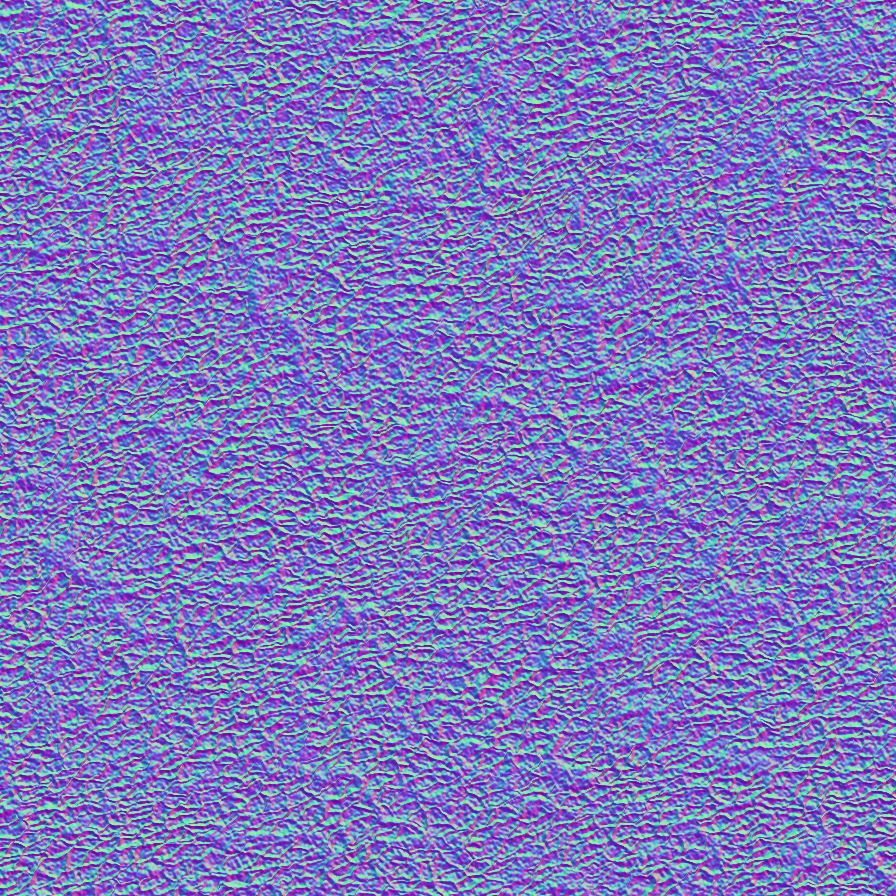
Give the GLSL for this texture map, as a WebGL 1 fragment shader.

```glsl
precision highp float;
uniform vec2 u_resolution;

#define CELLS vec2(42.0, 62.0)      // meshes across and up the canvas
#define SHEAR vec2(0.6, 0.1)        // slant of the mesh sides and rows
#define WRINKLES vec2(18.0, 52.0)   // frequency along and across the long wrinkles
#define STREAKS vec2(110.0, 220.0)  // frequency along and across the fine streaks
#define PORES 310.0                 // frequency of the finest grain
#define WIDTH 0.2                   // half width of the ridges
#define GRAIN vec2(0.4, 0.36)       // strength of streaks and pores
#define DEPTH 0.0076                // height of the relief
#define LEAN vec2(0.17, 0.2)        // extra steepness of right and upper flanks
#define TILT vec2(0.15, 0.21)       // overall slant to the lower left
#define REACH 0.001                 // half the span of the slope measurement
#define CHROMA vec3(0.68, 1.0, 0.76) // strength of each colour channel

float hash(vec2 p) {
  return fract(sin(dot(p, vec2(127.1, 311.7))) * 43758.5453);
}

vec2 hash2(vec2 p) {
  return vec2(hash(p), hash(p + 57.3));
}

// Smooth value noise from -1 to 1
float noise(vec2 p) {
  vec2 i = floor(p), f = fract(p);
  f = f * f * (3.0 - 2.0 * f);
  float low = mix(hash(i), hash(i + vec2(1.0, 0.0)), f.x);
  float high = mix(hash(i + vec2(0.0, 1.0)), hash(i + 1.0), f.x);
  return 2.0 * mix(low, high, f.y) - 1.0;
}

vec2 noise2(vec2 p) {
  return vec2(noise(p), noise(p + 31.7));
}

// Coordinates along and across a direction given in radians
vec2 turn(vec2 p, float angle) {
  float c = cos(angle), s = sin(angle);
  return vec2(c * p.x + s * p.y, c * p.y - s * p.x);
}

// Difference of the two nearest cell distances: zero on the cell borders
float borderDistance(vec2 q) {
  vec2 cell = floor(q);
  float nearest = 8.0, second = 8.0;
  for (int y = -1; y <= 1; y++) {
    for (int x = -1; x <= 1; x++) {
      vec2 id = cell + vec2(float(x), float(y));
      float d = length(id + 0.1 + 0.8 * hash2(id) - q);
      second = min(second, max(nearest, d));
      nearest = min(nearest, d);
    }
  }
  return second - nearest;
}

// Rounded thin ridge along a distance of zero
float ridge(float d) {
  return exp(-d * d / (WIDTH * WIDTH));
}

float leatherHeight(vec2 p) {
  // Wander of the folds, then small jagged steps along them
  vec2 w = p + 0.012 * noise2(p * 8.0);
  w += 0.003 * noise2(p * 64.0 + 7.0) + 0.0022 * noise2(p * 150.0 + 3.0);

  // Slanted mesh of ridges that fade in and out
  vec2 q = (w - SHEAR * w.yx) * CELLS;
  float mesh = ridge(borderDistance(q)) * (0.85 + 0.4 * noise(p * 40.0 + 5.0));

  // Long wrinkles, nearly level
  float fold = noise(turn(w, 0.14) * WRINKLES + 19.0);
  float wrinkles = ridge(fold) * (0.95 + 0.4 * noise(p * 24.0 + 47.0));

  // Fine steep streaks and pores
  float streaks = noise(turn(w, 1.05) * STREAKS);
  float pores = noise(turn(p, 0.5) * PORES);

  return max(mesh, wrinkles) + dot(GRAIN, vec2(streaks, pores));
}

void main() {
  vec2 p = gl_FragCoord.xy / u_resolution.y;

  // Downhill slope by central differences
  vec2 e = vec2(REACH, 0.0);
  vec2 slope = vec2(leatherHeight(p - e.xy) - leatherHeight(p + e.xy),
                    leatherHeight(p - e.yx) - leatherHeight(p + e.yx));
  slope *= DEPTH / (2.0 * REACH);
  slope += LEAN * abs(slope) - TILT;

  // Surface normal as colour
  vec3 normal = normalize(vec3(slope, 1.0));
  gl_FragColor = vec4(0.5 + 0.5 * CHROMA * normal, 1.0);
}
```
